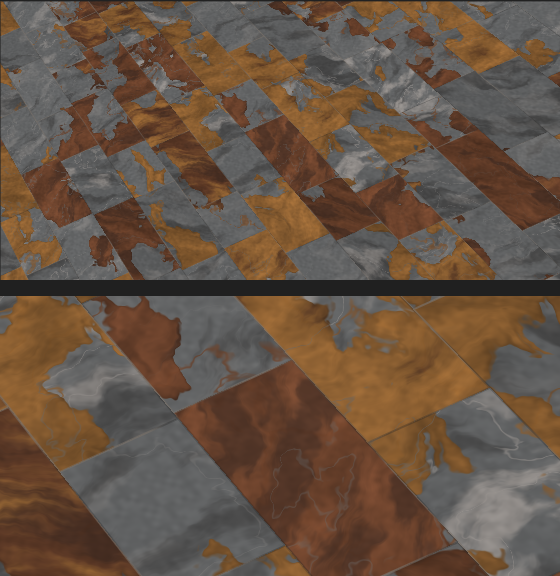
Top: the whole. Bottom: its middle third, enlarged.
Write a WebGL 2 fragment shader that draws this texture.

```glsl
#version 300 es
precision highp float;
// Diagonal slate floor: running planks of grey stone with ochre and rust stains.
uniform vec2 u_resolution;
out vec4 fragColor;

#define VANISH vec2(-1.73, 3.604) // where the long joints converge
#define CROSS_SLOPE 0.45          // slope of the short joints
#define STRIP_WIDTH 0.0332        // plank width, projected
#define TILE_LENGTH 0.01344       // plank length, projected
#define LENGTH_JITTER 0.4         // variation of plank length
#define JOINT_HALF 0.0012         // half width of the joints
#define STAIN_BIAS -0.05          // raises or lowers the stained share
#define STAIN_SPREAD 0.46         // difference in staining between planks
#define VEIN_WIDTH 0.014

const vec3 SLATE_DARK = vec3(0.285, 0.285, 0.285);
const vec3 SLATE = vec3(0.375, 0.380, 0.383);
const vec3 SLATE_PALE = vec3(0.58, 0.56, 0.545);
const vec3 OCHRE = vec3(0.53, 0.355, 0.175);
const vec3 RUST = vec3(0.395, 0.235, 0.150);
const vec3 UMBER = vec3(0.25, 0.16, 0.12);
const vec3 JOINT = vec3(0.47, 0.44, 0.41);
const vec3 RIM = vec3(0.13);

float hash(vec2 p) {
  vec3 h = fract(p.xyx * 0.1031);
  h += dot(h, h.yzx + 33.33);
  return fract((h.x + h.y) * h.z);
}

float noise(vec2 p) {
  vec2 i = floor(p), f = fract(p);
  f = f * f * (3.0 - 2.0 * f);
  float low = mix(hash(i), hash(i + vec2(1, 0)), f.x);
  float high = mix(hash(i + vec2(0, 1)), hash(i + vec2(1, 1)), f.x);
  return mix(low, high, f.y);
}

float fbm(vec2 p) {
  float sum = 0.0, amp = 0.516;
  for (int i = 0; i < 5; i++) {
    sum += amp * noise(p);
    p = mat2(1.6, 1.2, -1.2, 1.6) * p + 7.3;
    amp *= 0.5;
  }
  return sum;
}

vec2 rotate(vec2 p, float a) {
  return mat2(cos(a), sin(a), -sin(a), cos(a)) * p;
}

// Position of the short joint that begins a plank
float jointAt(float strip, float row) {
  return row + LENGTH_JITTER * hash(vec2(strip + 61.0, row + 97.0));
}

float vein(float field, float width) {
  return 1.0 - smoothstep(0.0, width, abs(field - 0.5));
}

vec3 stone(vec2 p, vec2 id) {
  float tone = hash(id + 11.0), pale = hash(id + 23.0);
  float staining = hash(id + 37.0), kind = hash(id + 53.0);
  p += 40.0 * vec2(hash(id + 71.0), hash(id + 83.0));
  vec2 warp = vec2(fbm(p * 2.5), fbm(p * 2.5 + 19.0)) - 0.5;

  // Layered grey bed with pale drifts
  vec2 grain = rotate(p, mix(-0.9, 0.9, tone)) + 0.35 * warp;
  float layers = fbm(grain * vec2(2.2, 8.0));
  float clouds = fbm(grain * vec2(3.0, 6.0) + 31.0);
  vec3 color = mix(SLATE_DARK, SLATE, smoothstep(0.24, 0.52, layers + 0.18 * (tone - 0.4)));
  color = mix(color, SLATE_PALE, smoothstep(0.48, 0.74, clouds) * (0.15 + 0.85 * pale * pale));

  // Thin mineral veins
  float thread = vein(fbm(grain * vec2(1.8, 3.2) + 5.0), VEIN_WIDTH);
  color = mix(color, SLATE_PALE, 0.55 * thread * pale);
  float seam = vein(fbm(p * 1.9 + warp + 47.0), VEIN_WIDTH * 1.6);
  color = mix(color, mix(RUST, OCHRE, kind), 0.7 * seam * step(0.4, staining));

  // Iron stains with crisp, darker borders
  float field = fbm(p * vec2(2.3, 1.7) + 1.1 * warp) - 0.5;
  field += STAIN_BIAS + STAIN_SPREAD * (staining - 0.5);
  float cover = smoothstep(-0.008, 0.012, field);
  float mottled = fbm(grain * vec2(3.0, 10.0) + 13.0);
  float warmth = smoothstep(0.38, 0.62, kind + 0.5 * (mottled - 0.5));
  vec3 iron = mix(RUST, OCHRE, warmth) * (0.72 + 0.56 * mottled);
  float burn = smoothstep(0.52, 0.70, layers) * (1.0 - warmth);
  iron = mix(iron, UMBER, 0.7 * burn);
  iron *= 0.84 + 0.16 * smoothstep(0.0, 0.05, field);
  iron = mix(iron, SLATE, 0.5 * thread * pale);
  color = mix(color, iron, 0.95 * cover);
  return color * (0.94 + 0.12 * noise(p * 34.0)) * (0.93 + 0.14 * tone);
}

void main() {
  vec2 uv = gl_FragCoord.xy / u_resolution.y;
  float px = 1.0 / u_resolution.y;

  // Floor plane in perspective
  vec2 ray = vec2(uv.x - VANISH.x, VANISH.y - uv.y);
  float depth = ray.y + CROSS_SLOPE * ray.x;
  vec2 plank = vec2((ray.x / depth - 0.646) / STRIP_WIDTH, -1.0 / (depth * TILE_LENGTH));

  // Staggered planks of uneven length
  float strip = floor(plank.x);
  plank.y += hash(vec2(strip + 41.0, 3.0));
  float row = floor(plank.y);
  row -= step(plank.y, jointAt(strip, row));
  float start = jointAt(strip, row), end = jointAt(strip, row + 1.0);
  vec3 color = stone(plank * vec2(0.6, 1.0), vec2(strip, row) + 100.0);

  // Joints, measured in canvas units
  float across = 0.5 - abs(plank.x - strip - 0.5);
  float along = min(plank.y - start, end - plank.y);
  float edge = min(across * 0.136, along * 0.229) * depth / 4.33;
  float line = clamp((JOINT_HALF - edge) / px + 0.5, 0.0, 1.0);
  float worn = 0.25 + 0.6 * noise(plank * 3.0 + 50.0);
  color = mix(color, mix(RIM, JOINT, smoothstep(0.3, 0.6, worn)), line * worn);

  // Dark rim along the top and left
  float rim = max((uv.y - 0.995) / px, (0.002 - uv.x) / px) + 0.5;
  fragColor = vec4(mix(color, RIM, clamp(rim, 0.0, 1.0)), 1.0);
}
```
